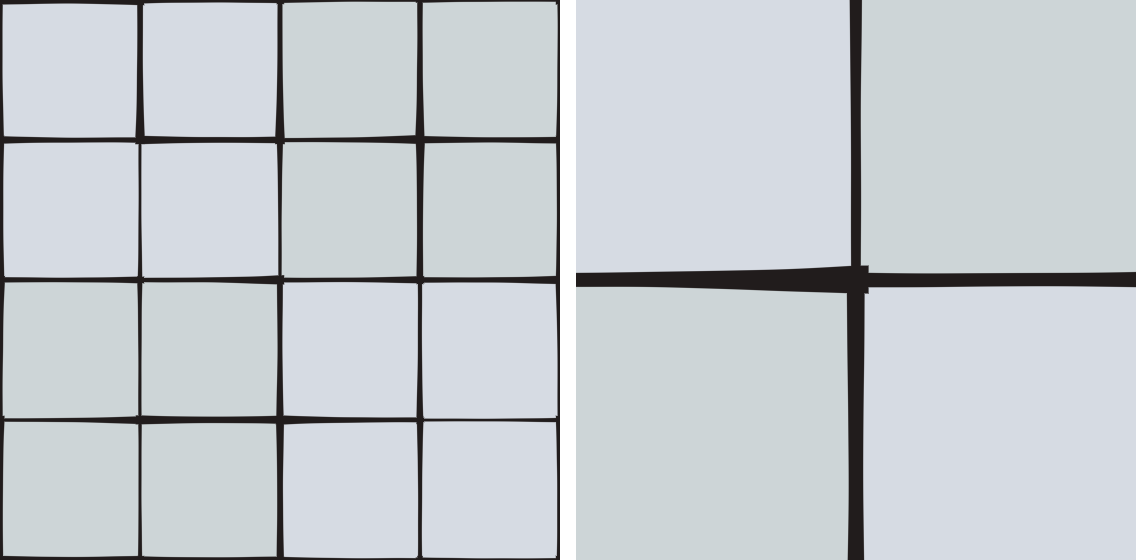
Left, the full canvas; right, a detail of the centre.
Reproduce this pattern procedurally as a three.js fragment shader.

```glsl
// Four by four pale tiles in a two-by-two colour check, parted by uneven dark brush strokes.
varying vec2 vUv;

const float TILES = 4.0;
const vec3 INK = vec3(0.13, 0.11, 0.11);
const vec3 BLUE_GREY = vec3(0.84, 0.86, 0.89);
const vec3 GREEN_GREY = vec3(0.804, 0.837, 0.843);

// Stroke measures, in tile widths
const float THIN = 0.010;
const float THICK = 0.035;
const float OVERHANG = 0.03;
const float WOBBLE = 0.003;

// Random value per grid edge; wraps around the canvas
float hash(vec2 edge, float seed) {
  vec3 p = fract(vec3(mod(edge, TILES) * 37.0 + 11.0, seed * 53.0 + 7.0) * 0.1031);
  p += dot(p, p.zyx + 31.32);
  return fract((p.x + p.y) * p.z);
}

// Gradient noise along one edge
float gradientNoise(float x, vec2 edge, float seed) {
  float i = floor(x);
  float f = x - i;
  float g0 = hash(edge, seed + i) * 2.0 - 1.0;
  float g1 = hash(edge, seed + i + 1.0) * 2.0 - 1.0;
  return mix(g0 * f, g1 * (f - 1.0), f * f * f * (f * (f * 6.0 - 15.0) + 10.0));
}

// Distance from the centre line to one side of a tapered, waisted stroke
float strokeReach(float t, vec2 edge, float seed, float side) {
  float first = hash(edge, seed) * mix(0.8, 1.2, hash(edge, seed + side + 2.0));
  float last = hash(edge, seed + 1.0) * mix(0.8, 1.2, hash(edge, seed + side + 4.0));
  float waist = 1.0 - t * (1.0 - t);
  float wobble = WOBBLE * gradientNoise(t * 3.0, edge, seed + side * 6.0 + 8.0);
  return mix(THIN, THICK, mix(first, last, t)) * waist + wobble;
}

// Signed distance to a blunt stroke that overhangs both crossings
float strokeDistance(float along, float across, vec2 edge, float seed) {
  float side = step(0.0, across);
  float body = abs(across) - strokeReach(clamp(along, 0.0, 1.0), edge, seed, side);
  float cap = abs(along - 0.5) - 0.5 - OVERHANG;
  return max(body, cap);
}

// Nearest stroke among those running along p.x
float strokeRows(vec2 p, float seed) {
  float row = floor(p.y + 0.5);
  float nearest = 1.0;
  for (int k = -1; k <= 1; k++) {
    float column = floor(p.x) + float(k);
    float d = strokeDistance(p.x - column, p.y - row, vec2(column, row), seed);
    nearest = min(nearest, d);
  }
  return nearest;
}

// Flat tile colour, alternating by quarter of the canvas
vec3 tileColour(vec2 uv) {
  vec2 quarter = floor(uv * 2.0);
  return mix(GREEN_GREY, BLUE_GREY, mod(quarter.x + quarter.y, 2.0));
}

void main() {
  vec2 p = vUv * TILES;
  float soft = max(fwidth(p.x), fwidth(p.y));
  float d = min(strokeRows(p, 1.0), strokeRows(p.yx, 41.0));
  float tile = smoothstep(-0.75 * soft, 0.75 * soft, d);
  gl_FragColor = vec4(mix(INK, tileColour(vUv), tile), 1.0);
}
```
